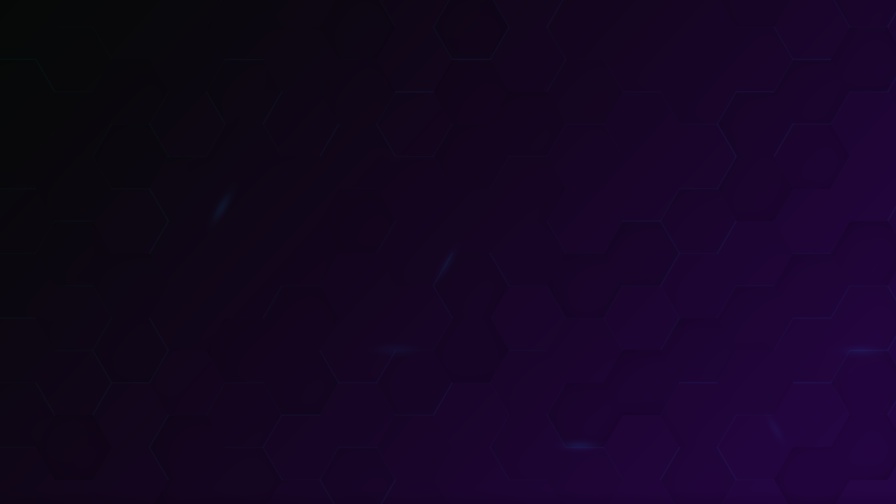
This background is drawn by a Shadertoy shader. Its source:

```glsl
const vec2 LATTICE = vec2(1.7320508, 1.0);
const vec2 CELL_SIZE = vec2(0.1301, 0.1283);
const vec2 GRID_ORIGIN = vec2(0.935, 0.433);
const vec3 SOOT = vec3(0.024, 0.032, 0.028);
const vec3 PLUM = vec3(0.078, 0.019, 0.124);
const vec3 VIOLET = vec3(0.142, 0.018, 0.256);
const vec3 TEAL = vec3(0.000, 0.110, 0.100);
const vec3 BLUE = vec3(0.010, 0.140, 0.210);

float hash(vec2 p) {
    return fract(sin(dot(p, vec2(127.1, 311.7))) * 43758.5453);
}

// Centre of the flat-topped hexagon that holds q; neighbours are one unit apart
vec2 hexCentre(vec2 q) {
    vec2 a = floor(q / LATTICE + 0.5) * LATTICE;
    vec2 b = (floor(q / LATTICE) + 0.5) * LATTICE;
    return dot(q - a, q - a) < dot(q - b, q - b) ? a : b;
}

vec2 cellKey(vec2 centre) {
    return floor(centre / (0.5 * LATTICE) + 0.5);
}

float mound(vec2 p, vec2 centre, vec2 size) {
    vec2 d = (p - centre) / size;
    return exp(-dot(d, d));
}

// Broad valleys and plateaus that bias the tile heights
float relief(vec2 p) {
    float plateaus = mound(p, vec2(1.046, 0.498), vec2(0.06, 0.17))
        + mound(p, vec2(1.400, 0.800), vec2(0.14, 0.10))
        + mound(p, vec2(1.420, 0.470), vec2(0.09, 0.08))
        + mound(p, vec2(0.230, 0.950), vec2(0.25, 0.10));
    float valleys = mound(p, vec2(0.486, 0.435), vec2(0.06, 0.18))
        + mound(p, vec2(0.840, 0.500), vec2(0.13, 0.22))
        + mound(p, vec2(1.570, 0.630), vec2(0.12, 0.09))
        + mound(p, vec2(1.157, 0.178), vec2(0.07, 0.07));
    return plateaus - valleys;
}

// Tile height in four steps, from sunken 0 to raised 1
float tileLevel(vec2 centre) {
    float bias = relief(GRID_ORIGIN + centre * CELL_SIZE);
    float height = hash(cellKey(centre) + 3.0) + 0.4 * bias;
    return floor(clamp(height, 0.0, 0.99) * 4.0) / 3.0;
}

vec3 backdrop(vec2 uv) {
    float t = 0.66 * uv.x + 0.34 * (1.0 - uv.y);
    vec3 colour = mix(SOOT, PLUM, smoothstep(-0.03, 0.56, t));
    return mix(colour, VIOLET, smoothstep(0.4, 1.02, t));
}

// Soft streak of light along a tile edge
float glint(vec2 p, vec2 centre, float angle, float size) {
    vec2 along = vec2(cos(angle), sin(angle));
    vec2 d = p - centre;
    vec2 local = vec2(dot(d, along), dot(d, vec2(-along.y, along.x)));
    return mound(local, vec2(0.0), size * vec2(1.0, 0.28));
}

void mainImage(out vec4 fragColor, in vec2 fragCoord) {
    vec2 uv = fragCoord / iResolution.xy;
    vec2 p = fragCoord / iResolution.y;
    vec2 q = (p - GRID_ORIGIN) / CELL_SIZE;
    float pixel = 1.0 / (iResolution.y * CELL_SIZE.y);

    vec2 centre = hexCentre(q);
    vec2 key = cellKey(centre);
    float ownLevel = tileLevel(centre);
    float level = ownLevel;
    float shadow = 0.0;
    float rim = 0.0;
    float halo = 0.0;

    // Compare the tile with its six neighbours
    for (int i = 0; i < 6; i++) {
        float angle = radians(30.0 + 60.0 * float(i));
        vec2 dir = vec2(cos(angle), sin(angle));
        float d = 0.5 - dot(q - centre, dir);
        vec2 otherKey = cellKey(centre + dir);
        float rise = tileLevel(centre + dir) - ownLevel;
        vec2 lowerKey = rise > 0.0 ? key : otherKey;
        float strength = mix(hash(key + otherKey + 17.0), hash(lowerKey + 29.0), 0.5);
        float lit = step(0.2, abs(rise)) * smoothstep(0.25, 0.85, strength);

        level += 0.5 * rise * (1.0 - smoothstep(0.0, pixel, d));
        shadow += max(rise, 0.0) * exp(-d * 10.0);
        rim += lit * (1.0 - smoothstep(0.0, 0.006 + pixel, d));
        halo += lit * step(0.0, rise) * exp(-d * 18.0);
    }

    // Tile faces
    vec3 colour = backdrop(uv);
    colour *= mix(0.975, 1.025, level);
    colour *= 1.0 - 0.11 * min(shadow, 1.4);
    colour *= mix(0.9, 1.0, smoothstep(0.0, 0.03, uv.y));

    // Lit seams, faint in the dark corner
    vec3 seam = mix(TEAL, BLUE, smoothstep(0.0, 0.6, uv.x));
    colour += seam * (0.24 * min(rim, 1.0) + 0.04 * min(halo, 1.0));

    // Brighter streaks
    float streaks = glint(p, vec2(0.440, 0.588), 1.05, 0.030)
        + 0.5 * glint(p, vec2(0.787, 0.306), 0.0, 0.036)
        + 0.6 * glint(p, vec2(0.887, 0.477), 1.05, 0.030)
        + glint(p, vec2(1.150, 0.116), 0.0, 0.030)
        + 0.7 * glint(p, vec2(1.708, 0.304), 0.0, 0.034)
        + 0.6 * glint(p, vec2(1.539, 0.148), -1.05, 0.026);
    colour += BLUE * 0.4 * streaks;

    fragColor = vec4(colour, 1.0);
}
```
